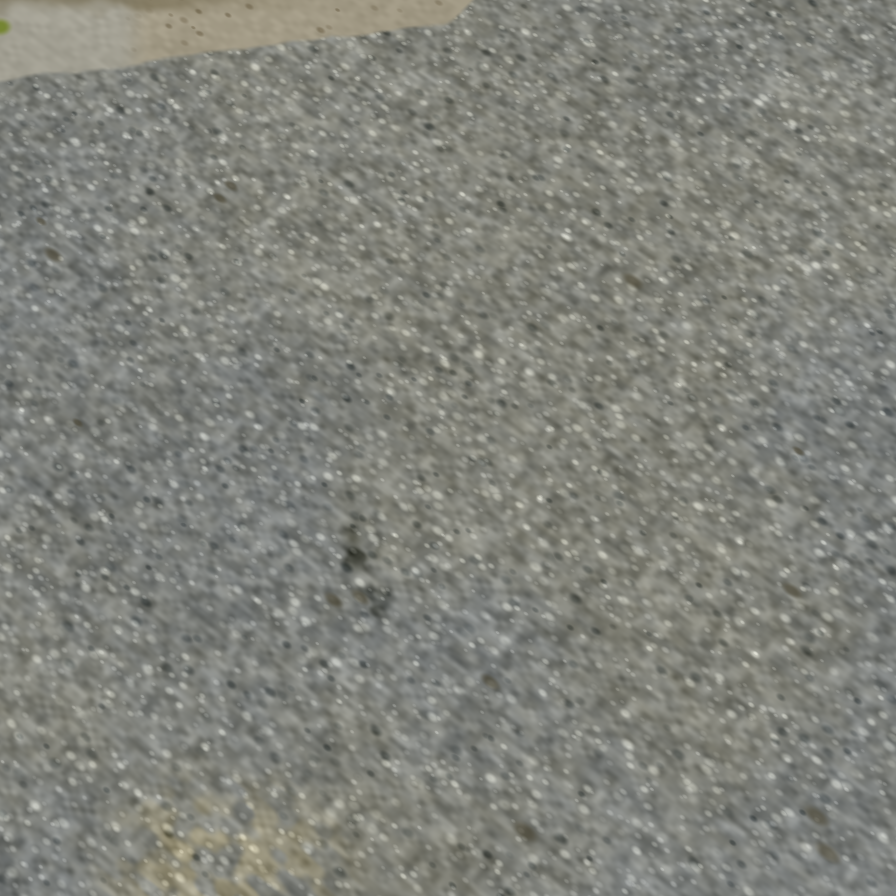
Give the GLSL for this texture, as a Shadertoy shader.

```glsl
float hash(vec2 p) {
    vec3 h = fract(vec3(p.xyx) * 0.1031);
    h += dot(h, h.yzx + 33.33);
    return fract((h.x + h.y) * h.z);
}

float noise(vec2 p) {
    vec2 i = floor(p), f = fract(p);
    f = f * f * (3.0 - 2.0 * f);
    float low = mix(hash(i), hash(i + vec2(1, 0)), f.x);
    float high = mix(hash(i + vec2(0, 1)), hash(i + vec2(1, 1)), f.x);
    return mix(low, high, f.y);
}

float fbm(vec2 p) {
    float sum = 0.0, gain = 0.53;
    for (int i = 0; i < 4; i++) {
        sum += gain * noise(p);
        p = p * 2.03 + 17.3;
        gain *= 0.5;
    }
    return sum;
}

// Soft rounded chips; share is the fraction of cells holding one
float chips(vec2 p, float share, float seed) {
    vec2 cell = floor(p);
    float cover = 0.0;
    for (int y = -1; y <= 1; y++)
    for (int x = -1; x <= 1; x++) {
        vec2 id = cell + vec2(x, y);
        vec2 key = id + seed;
        vec2 center = id + vec2(hash(key + 3.1), hash(key + 7.7));
        float radius = mix(0.3, 0.62, hash(key + 11.9));
        float strength = mix(0.35, 1.0, hash(key + 23.5));
        float chip = 1.0 - smoothstep(radius * 0.25, radius, length(p - center));
        cover = max(cover, chip * strength * step(hash(key), share));
    }
    return cover;
}

float blob(vec2 p, vec2 center, vec2 size) {
    return 1.0 - smoothstep(0.3, 1.0, length((p - center) / size));
}

// Ground plane receding slightly toward the top
vec2 groundPlane(vec2 uv) {
    return vec2(uv.x - 0.5, uv.y) / (1.0 - 0.2 * uv.y) + 2.0;
}

// Frame stretched along the falling diagonal
vec2 grainFrame(vec2 p, float stretch) {
    vec2 along = vec2(0.77, -0.64);
    return vec2(dot(p, along) / stretch, dot(p, vec2(0.64, 0.77))) + 5.0;
}

vec3 asphalt(vec2 uv, vec2 grain) {
    vec3 coolGrey = vec3(0.467, 0.482, 0.480);
    vec3 oliveGrey = vec3(0.510, 0.508, 0.462);
    float warmth = smoothstep(0.3, 0.7, fbm(uv * 4.0 + 9.0));
    warmth = mix(warmth, 0.75, 0.6 * smoothstep(0.65, 1.0, uv.y));
    warmth = mix(warmth, noise(grain * 75.0 + 40.0), 0.4);
    vec3 color = mix(coolGrey, oliveGrey, warmth);

    // Fine mineral grain
    float coarse = noise(grain * 95.0) - 0.5;
    float fine = noise(grain * 170.0 + 31.0) - 0.5;
    color += 0.15 * coarse + 0.13 * fine + 0.07 * (fbm(uv * 9.0) - 0.5);

    // Pale and dark stones
    color += vec3(0.20, 0.20, 0.19) * chips(grain * 85.0, 0.2, 13.0);
    color += 0.13 * chips(grain * 130.0, 0.16, 71.0);
    color -= vec3(0.15, 0.14, 0.13) * chips(grain * 80.0, 0.11, 137.0);
    return color;
}

vec3 addStains(vec3 color, vec2 uv, vec2 grain) {
    float breakup = noise(grain * 75.0 + 60.0);

    // Sandy dust at the lower left
    float dust = blob(uv, vec2(0.25, 0.03), vec2(0.19, 0.14));
    color += vec3(0.085, 0.06, 0.0) * dust * smoothstep(0.25, 0.7, breakup);

    // Broken dark hollows
    float hollow = blob(uv, vec2(0.40, 0.39), vec2(0.034, 0.037));
    hollow = max(hollow, 0.8 * blob(uv, vec2(0.415, 0.33), vec2(0.03, 0.026)));
    color -= vec3(0.27, 0.27, 0.28) * hollow * smoothstep(0.25, 0.65, breakup);

    // Scattered brown litter
    for (int i = 0; i < 14; i++) {
        vec2 key = vec2(float(i) * 3.7, 19.0);
        vec2 center = vec2(hash(key), 0.9 * hash(key + 5.3));
        float size = mix(0.006, 0.014, hash(key + 8.1));
        float bit = blob(grain, grainFrame(groundPlane(center), 1.6), vec2(size, size * 0.8));
        color = mix(color, vec3(0.29, 0.27, 0.20), 0.6 * bit);
    }
    return color;
}

vec3 addSand(vec3 color, vec2 uv, vec2 grain) {
    float edge = 0.909 + 0.13 * uv.x + 0.05 * smoothstep(0.49, 0.58, uv.x);
    edge += 0.012 * (fbm(uv * 22.0) - 0.5);
    float cover = smoothstep(-0.003, 0.004, uv.y - edge);
    vec3 sand = mix(vec3(0.64, 0.63, 0.58), vec3(0.63, 0.60, 0.52), smoothstep(0.13, 0.17, uv.x));
    sand += 0.06 * (noise(grain * 130.0) - 0.5) + 0.06 * (fbm(uv * 14.0) - 0.5);
    sand -= vec3(0.14, 0.15, 0.16) * chips(grain * 95.0, 0.12, 211.0) * smoothstep(0.12, 0.2, uv.x);

    // Soil and a leaf along the far margin
    float soil = smoothstep(0.982, 1.0, uv.y + 0.02 * (noise(uv * 45.0) - 0.5));
    sand = mix(sand, vec3(0.42, 0.38, 0.27), 0.6 * soil * (1.0 - smoothstep(0.1, 0.4, uv.x)));
    sand = mix(sand, vec3(0.46, 0.52, 0.20), blob(uv, vec2(0.0, 0.97), vec2(0.016, 0.012)));
    return mix(color, sand, cover);
}

void mainImage(out vec4 fragColor, in vec2 fragCoord) {
    vec2 uv = fragCoord / iResolution.xy;
    vec2 grain = grainFrame(groundPlane(uv), 1.6);
    vec3 color = asphalt(uv, grain);
    color = addStains(color, uv, grain);
    color = addSand(color, uv, grain);
    fragColor = vec4(clamp(color, 0.0, 1.0), 1.0);
}
```
